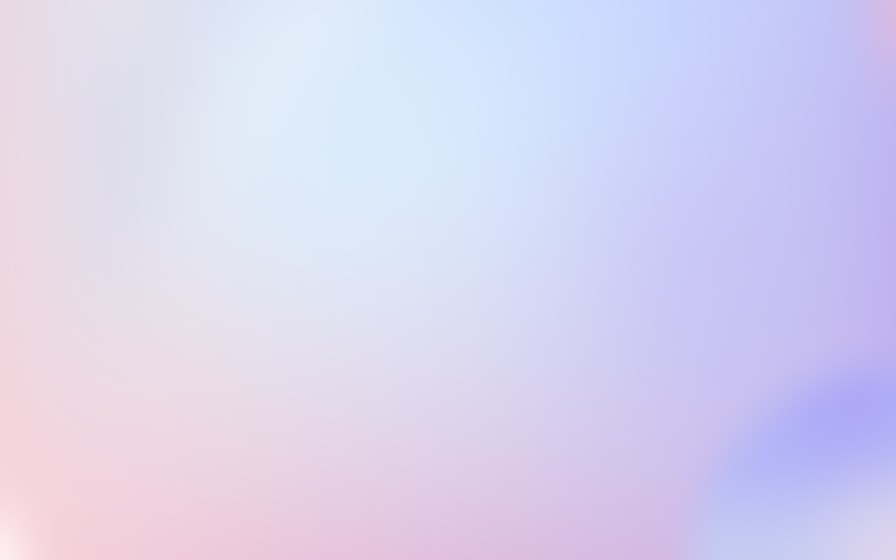
This background is drawn by a Shadertoy shader. Its source:

```glsl
// Quadratic blend through three colours at t = 0, 0.5 and 1
vec3 ramp(vec3 a, vec3 b, vec3 c, float t) {
    return a * (2.0 * t - 1.0) * (t - 1.0)
         + b * 4.0 * t * (1.0 - t)
         + c * t * (2.0 * t - 1.0);
}

// Soft elliptical falloff, turned by an angle
float glow(vec2 p, vec2 center, vec2 radius, float angle) {
    float c = cos(angle), s = sin(angle);
    vec2 q = mat2(c, -s, s, c) * (p - center) / radius;
    return exp(-dot(q, q));
}

void mainImage(out vec4 fragColor, in vec2 fragCoord) {
    vec2 uv = fragCoord / iResolution.xy;
    vec2 p = uv * vec2(1.6, 1.0);

    // Pastel wash: rose on the left, sky above, violet on the right
    vec3 top = ramp(vec3(0.91, 0.85, 0.895), vec3(0.82, 0.885, 0.996), vec3(0.753, 0.735, 0.955), uv.x);
    vec3 middle = ramp(vec3(0.94, 0.84, 0.875), vec3(0.86, 0.878, 0.96), vec3(0.75, 0.695, 0.935), uv.x);
    vec3 bottom = ramp(vec3(0.976, 0.824, 0.85), vec3(0.88, 0.752, 0.87), vec3(0.77, 0.7, 0.92), uv.x);
    vec3 color = ramp(bottom, middle, top, uv.y);

    // Pale slanting light, sky glow and grey lilac shade
    color = mix(color, vec3(0.905, 0.94, 0.97), 0.65 * glow(p, vec2(0.51, 0.89), vec2(0.34, 0.11), 0.95));
    color = mix(color, vec3(0.86, 0.93, 0.99), 0.65 * glow(p, vec2(0.64, 0.73), vec2(0.28, 0.22), 0.6));
    color = mix(color, vec3(0.855, 0.855, 0.918), 0.6 * glow(p, vec2(0.22, 0.74), vec2(0.12, 0.34), -0.15));
    color = mix(color, vec3(0.91, 0.9, 0.92), 0.5 * glow(p, vec2(0.21, 1.02), vec2(0.09, 0.12), 0.0));
    color = mix(color, vec3(0.775, 0.75, 0.96), 0.5 * glow(p, vec2(1.29, 0.49), vec2(0.24, 0.3), 0.0));

    // Blue disc in the lower right, violet at its upper rim
    float disc = smoothstep(0.43, 0.3, length(p - vec2(1.6, -0.02)));
    vec3 discColor = mix(vec3(0.765, 0.8, 0.95), vec3(0.71, 0.735, 0.97), smoothstep(0.0, 0.2, p.y));
    discColor = mix(discColor, vec3(0.675, 0.66, 0.97), glow(p, vec2(1.53, 0.28), vec2(0.17, 0.13), 0.5));
    discColor = mix(discColor, vec3(0.865, 0.83, 0.93), glow(p, vec2(1.61, 0.0), vec2(0.15, 0.14), 0.0));
    color = mix(color, discColor, disc);

    // Light spilling in at the corners
    color = mix(color, vec3(0.87, 0.73, 0.87), 0.85 * glow(p, vec2(1.61, 1.0), vec2(0.07, 0.13), 0.0));
    color = mix(color, vec3(0.995, 0.95, 0.96), 0.9 * glow(p, vec2(-0.01, -0.01), vec2(0.07, 0.1), 0.0));

    fragColor = vec4(clamp(color, 0.0, 1.0), 1.0);
}
```
